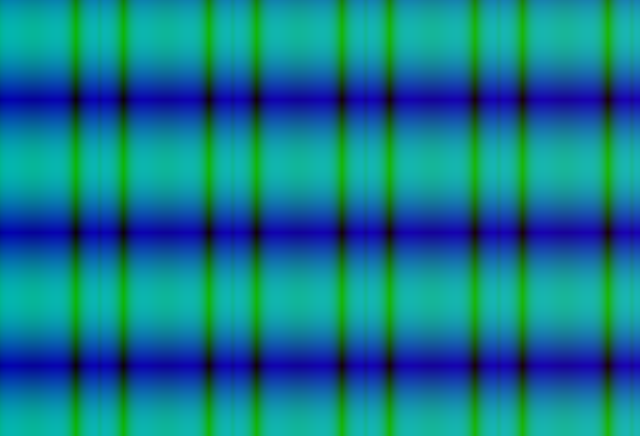
Write a Shadertoy shader that draws this pattern.

```glsl
const float PI = 3.14159265;
const float PERIOD = 0.3051;      // repeat size in canvas heights
const float AXIS = 0.75;          // place of the symmetry axis in a repeat
const float LINE_OFFSET = 0.179;  // green lines on both sides of the axis
const float LINE_WIDTH = 0.069;
const float PEAK = 0.71;

// Distance to the nearest symmetry axis, from 0 to 0.5 repeats
float axisDistance(float position) {
    return abs(fract(position - AXIS + 0.5) - 0.5);
}

float bell(float d, float width) {
    float t = d / width;
    return exp(-t * t);
}

// Absolute value with its corner rounded by one pixel
float softAbs(float value, float pixel) {
    return sqrt(value * value + 0.25 * pixel * pixel);
}

// Rounded arches that fall to zero on each horizontal band
float bandLight(float d, float pixel) {
    return PEAK * softAbs(sin(PI * d), PI * pixel);
}

// Blue vanishes on the line pairs and dips on the axes between them
float pairLight(float d, float pixel) {
    float gap = softAbs(d - LINE_OFFSET, pixel);
    float light = 0.73 * tanh(gap / LINE_WIDTH);
    float hairline = 0.13 * bell(d, 0.02);
    float wideDip = 0.13 * bell(0.5 - d, 0.14);
    return light - hairline - wideDip;
}

void mainImage(out vec4 fragColor, in vec2 fragCoord) {
    // Repeats are counted from the upper left corner
    vec2 corner = vec2(fragCoord.x, iResolution.y - fragCoord.y);
    vec2 cell = corner / (iResolution.y * PERIOD);
    float pixel = 1.0 / (iResolution.y * PERIOD);

    // Red grows slowly across the canvas
    float red = 0.1 * sqrt(fragCoord.x / iResolution.x);
    float green = bandLight(axisDistance(cell.y), pixel);
    float blue = pairLight(axisDistance(cell.x), pixel);

    fragColor = vec4(red, green, blue, 1.0);
}
```
